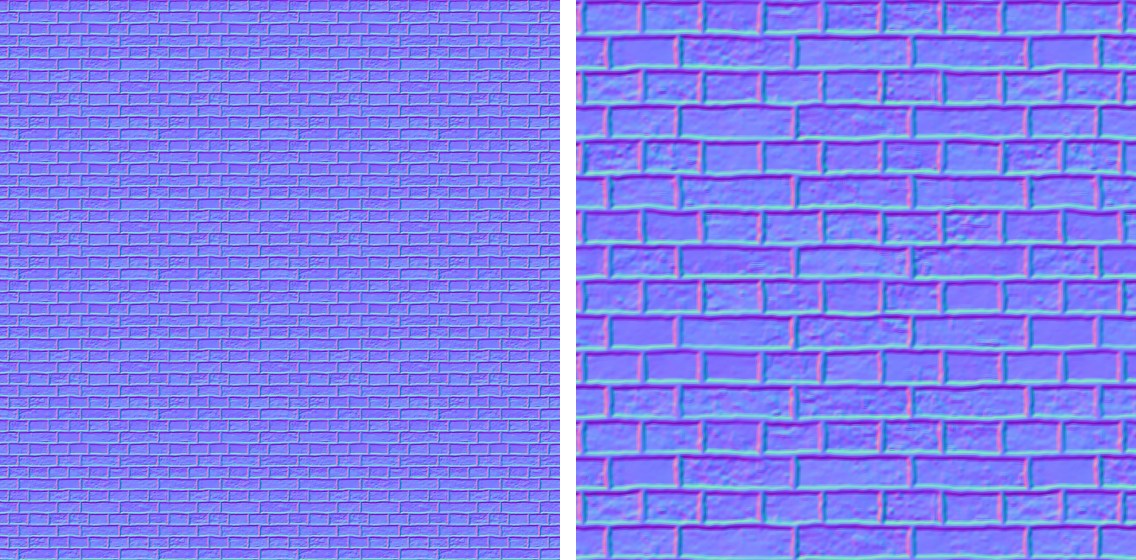
Left, the full canvas; right, a detail of the centre.
This texture map is drawn by a WebGL 2 fragment shader. Its source:

```glsl
#version 300 es
precision highp float;
// Tangent-space normal map of a worn brick wall: 4 x 4 identical tiles of 12 courses,
// alternating rows of seven headers with rows of three stretchers and a short brick.
// A wrapped height field (rounded bricks plus grain) is differentiated into normals.
uniform vec2 u_resolution;
out vec4 fragColor;

const float TILE = 12.0; // tile side, in course heights

float hash(vec2 cell) {
  uvec2 q = uvec2(ivec2(cell)) * uvec2(1597334673u, 3812015801u);
  uint n = (q.x ^ q.y) * 1597334673u;
  n = (n ^ (n >> 15)) * 2246822519u;
  return float((n ^ (n >> 13)) >> 8) / 16777216.0;
}

// Value noise that wraps on the tile; freq must be whole
float noise(vec2 p, vec2 freq, float seed) {
  vec2 period = TILE * freq;
  p *= freq;
  vec2 i = floor(p), f = p - i;
  f = f * f * (3.0 - 2.0 * f);
  vec2 a = mod(i, period) + seed, b = mod(i + 1.0, period) + seed;
  return mix(mix(hash(a), hash(vec2(b.x, a.y)), f.x),
             mix(hash(vec2(a.x, b.y)), hash(b), f.x), f.y) - 0.5;
}

float height(vec2 p) {
  // Uneven brick outlines
  float patches = noise(p, vec2(1.0), 601.0);
  vec2 w = p;
  w.x += 0.06 * noise(p, vec2(2.0), 211.0) + 0.05 * noise(p, vec2(6.0), 307.0);
  w.y += 0.08 * noise(p, vec2(1.0), 401.0) + 0.04 * noise(p, vec2(5.0), 503.0);

  // Brick layout within a course
  float course = mod(floor(w.y), TILE);
  bool headers = mod(course, 2.0) > 0.5;
  float along = mod(w.x - (headers ? 0.75 : 6.92), TILE);
  float width = headers ? TILE / 7.0 : 10.0 / 3.0;
  float index = floor(along / width);
  float start = index * width;
  if (!headers && along >= 10.0) {
    index = 3.0;
    start = 10.0;
    width = 2.0;
  }
  vec2 id = vec2(index, course);
  vec2 local = vec2(along - start - 0.5 * width, fract(w.y) - 0.5);

  // Rounded brick with a short steep rim down to the joint
  float inset = 0.01 + 0.03 * hash(id + 71.0);
  vec2 q = abs(local) - vec2(0.5 * width, 0.5) + inset + 0.08;
  float inside = 0.08 - length(max(q, 0.0)) - min(max(q.x, q.y), 0.0);
  float face = smoothstep(0.0, 0.125, inside);

  // Fine grain and pits, stronger on worn patches and bricks
  float wear = clamp(0.3 + 0.8 * hash(id + 131.0) + 1.2 * patches, 0.15, 1.4);
  float grain = 0.050 * noise(p, vec2(2.0, 4.0), 17.0)
              + 0.036 * noise(p, vec2(5.0, 7.0), 37.0)
              + 0.018 * noise(p, vec2(10.0), 53.0);
  float pits = smoothstep(0.16, 0.36, noise(p, vec2(4.0, 5.0), 89.0));
  float relief = wear * (grain - 0.03 * pits);

  // Each brick leans a little its own way
  vec2 lean = vec2(hash(id + 23.0), hash(id + 47.0)) - 0.5;
  relief += dot(local, lean * vec2(0.06, 0.16)) + 0.04 * patches;
  return face * (0.14 + relief);
}

void main() {
  vec2 p = gl_FragCoord.xy / u_resolution * 4.0 * TILE;

  // Average four normals over a small fixed span to soften the edges
  vec3 normal = vec3(0.0);
  for (int k = 0; k < 4; k++) {
    vec2 s = p + 0.05 * (vec2(k & 1, k >> 1) - 0.5) - 0.015;
    vec2 slope = vec2(height(s + vec2(0.03, 0.0)),
                      height(s + vec2(0.0, 0.03))) - height(s);
    slope /= 0.03;
    // Green points down the wall
    normal += 0.25 * normalize(vec3(-slope.x, slope.y, 1.0));
  }
  fragColor = vec4(0.5 + 0.5 * normal - vec3(0.005, 0.01, 0.005), 1.0);
}
```
